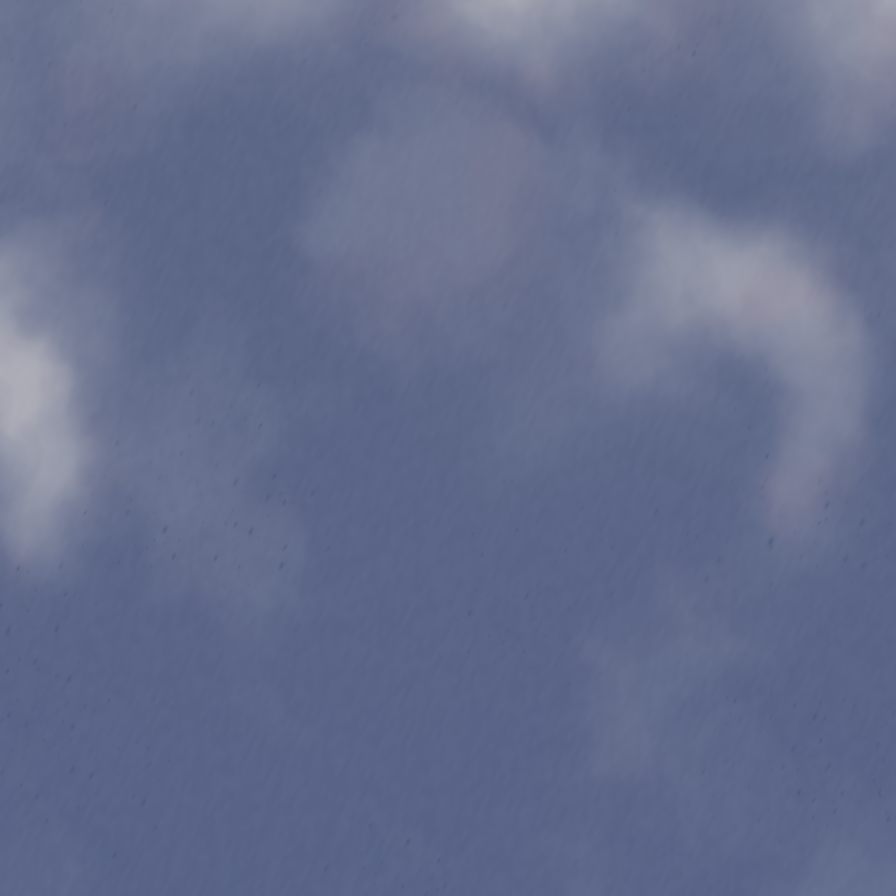
This texture is drawn by a WebGL 2 fragment shader. Its source:

```glsl
#version 300 es
precision highp float;

uniform vec2 u_resolution;
out vec4 fragColor;

const vec3 SKY_LOW = vec3(0.345, 0.390, 0.530);
const vec3 SKY_HIGH = vec3(0.365, 0.405, 0.530);
const vec3 CLOUD = vec3(0.670, 0.675, 0.715);
const vec3 SPECK = vec3(0.270, 0.330, 0.460);
const float TAU = 6.2832;

float hash(vec2 p) {
    vec3 q = fract(p.xyx * vec3(0.1031, 0.1030, 0.0973));
    q += dot(q, q.yzx + 33.33);
    return fract((q.x + q.y) * q.z);
}

mat2 rotation(float angle) {
    float c = cos(angle), s = sin(angle);
    return mat2(c, s, -s, c);
}

float noise(vec2 p) {
    vec2 i = floor(p), f = fract(p);
    f = f * f * f * (f * (f * 6.0 - 15.0) + 10.0);
    float low = mix(hash(i), hash(i + vec2(1, 0)), f.x);
    float high = mix(hash(i + vec2(0, 1)), hash(i + vec2(1, 1)), f.x);
    return mix(low, high, f.y);
}

float fbm(vec2 p) {
    float sum = 0.0, amplitude = 0.5;
    mat2 turn = rotation(0.65);
    for (int i = 0; i < 5; i++) {
        sum += amplitude * noise(p);
        p = turn * p * 2.03 + 11.7;
        amplitude *= 0.48;
    }
    return sum;
}

float puff(vec2 p, vec2 center, vec2 radius) {
    vec2 d = (p - center) / radius;
    return exp(-dot(d, d));
}

// Overlapping puffs along an arc, thinning toward its ends
float arch(vec2 p, vec2 center, vec2 radius, float start, float end) {
    float gap = 1.0;
    for (int i = 0; i < 9; i++) {
        float t = float(i) / 8.0;
        float angle = mix(start, end, t);
        vec2 c = center + radius * vec2(cos(angle), sin(angle));
        float strength = 0.26 + 0.24 * sin(t * TAU * 0.5);
        gap *= 1.0 - strength * puff(p, c, vec2(0.052, 0.062));
    }
    return 1.0 - gap;
}

// Bank hanging from the upper edge in repeated lobes
float bank(vec2 p) {
    float lobe = 0.5 + 0.5 * cos(TAU * (p.x - 0.61) / 0.38);
    float weight = mix(0.4, 1.0, smoothstep(0.2, 0.5, p.x));
    float rise = smoothstep(0.83, 1.04, p.y);
    return rise * weight * (0.25 + 0.85 * lobe);
}

float cloudDensity(vec2 p) {
    vec2 warp = vec2(fbm(p * 6.0), fbm(p * 6.0 + 37.0)) - 0.48;
    vec2 q = p + 0.17 * warp;
    float body = 1.15 * puff(q, vec2(0.015, 0.575), vec2(0.085, 0.105));
    body += 0.45 * puff(q, vec2(0.065, 0.46), vec2(0.06, 0.07));
    body += bank(q);
    body += arch(q, vec2(0.80, 0.55), vec2(0.11, 0.15), 2.9, -0.9);
    body += 0.18 * puff(q, vec2(0.66, 0.58), vec2(0.13, 0.12));
    body *= 0.62 + 0.75 * fbm(q * vec2(11.0, 7.0) + 5.0);
    float haze = smoothstep(0.40, 0.78, fbm(q * 4.0 + 21.0));
    return clamp(body + 0.27 * haze * mix(0.6, 1.0, p.y), 0.0, 1.0);
}

// Short slanted strokes, one per occupied cell
float specks(vec2 p, float cells, float coverage) {
    vec2 g = rotation(0.45) * p * cells;
    vec2 id = floor(g);
    vec2 jitter = vec2(hash(id + 3.1), hash(id + 8.7)) - 0.5;
    vec2 d = fract(g) - 0.5 - jitter * vec2(0.5, 0.25);
    float size = mix(0.6, 1.0, hash(id + 14.3));
    float stroke = puff(d, vec2(0.0), vec2(0.10, 0.22) * size);
    return stroke * smoothstep(1.0 - coverage, 1.05, hash(id + 21.9));
}

void main() {
    vec2 p = gl_FragCoord.xy / u_resolution;
    float density = cloudDensity(p);
    vec3 color = mix(mix(SKY_LOW, SKY_HIGH, p.y), CLOUD, density);

    // Faint warm cast along thin cloud
    float warm = smoothstep(0.45, 0.7, fbm(p * 9.0 + 50.0));
    color += vec3(0.018, -0.002, -0.004) * warm * density * (1.0 - density) * 4.0;

    // Dark strokes, gathered in loose patches toward the bottom
    float clear = 1.0 - smoothstep(0.1, 0.45, density);
    float patches = smoothstep(0.3, 0.7, noise(p * 7.0 + 4.0));
    float coverage = mix(0.5, 0.1, smoothstep(0.1, 0.8, p.y)) * patches;
    float marks = specks(p, 46.0, coverage) + 0.6 * specks(p + 0.37, 75.0, coverage);
    color = mix(color, SPECK, min(0.6 * marks * clear, 0.6));

    // Fine grain drawn out along the strokes
    float grain = noise(rotation(0.45) * p * vec2(190.0, 80.0)) - 0.5;
    color += 0.014 * grain * mix(0.5, 1.0, clear);

    fragColor = vec4(color, 1.0);
}
```
